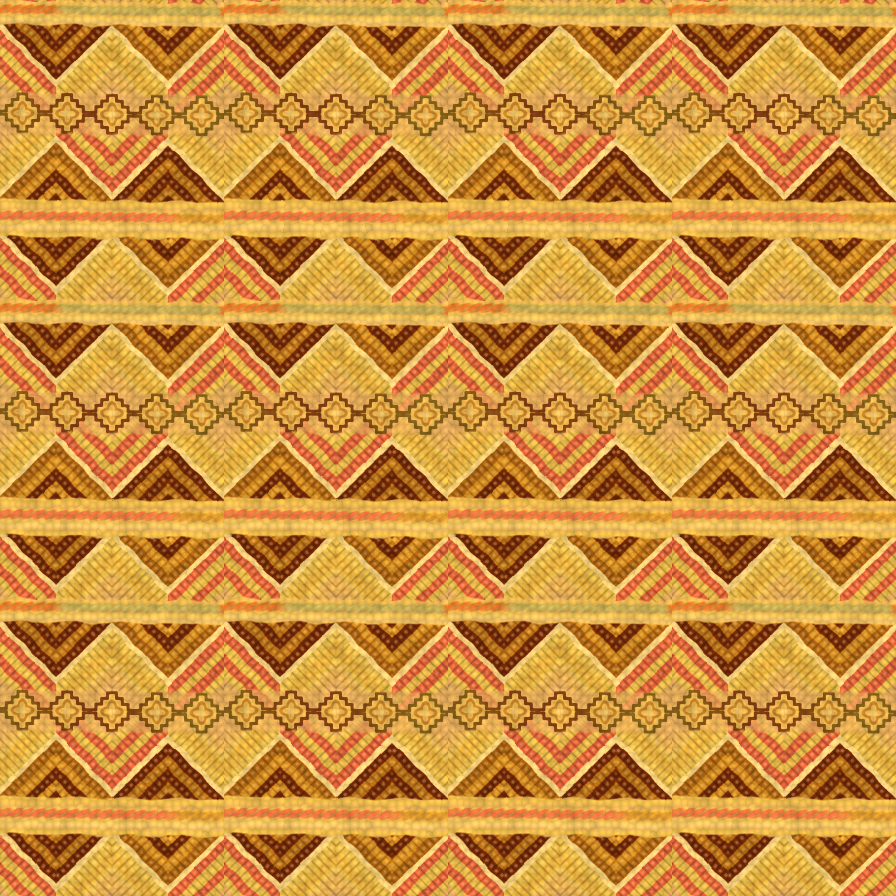
Write a three.js fragment shader that draws this pattern.

```glsl
// Embroidered textile: zigzag rows of nested chevrons, a lozenge chain and twisted cords.
// One tile of 192 x 256 threads repeats 4 times across and 3 times down; chevrons come
// from folded diagonal distances, the stitched surface from tile-wrapped cellular noise.
varying vec2 vUv;

const float PI = 3.14159265;
const vec2 TILE = vec2(192.0, 256.0);
const vec3 BROWN = vec3(0.45, 0.16, 0.03);
const vec3 OCHRE = vec3(0.68, 0.39, 0.07);
const vec3 GOLD = vec3(0.85, 0.56, 0.13);
const vec3 YELLOW = vec3(0.93, 0.74, 0.28);
const vec3 CREAM = vec3(0.97, 0.82, 0.48);
const vec3 PEACH = vec3(0.91, 0.68, 0.36);
const vec3 CORAL = vec3(0.89, 0.38, 0.22);

vec2 hash2(vec2 p) {
  return fract(sin(vec2(dot(p, vec2(127.1, 311.7)), dot(p, vec2(269.5, 183.3)))) * 4375.85);
}

// x: distance to the nearest stitch, y: random tone of that stitch
vec2 stitches(vec2 p) {
  vec2 g = p / 6.4;
  vec2 best = vec2(9.0, 0.0);
  for (int j = -1; j <= 1; j++) {
    for (int i = -1; i <= 1; i++) {
      vec2 cell = floor(g) + vec2(float(i), float(j));
      vec2 rnd = hash2(mod(cell, TILE / 6.4));
      float d = length(g - cell - 0.5 - 0.6 * (rnd - 0.5));
      if (d < best.x) best = vec2(d, rnd.x);
    }
  }
  return best;
}

// Alternating stripes a, b, a, b, ending in a core
vec3 stripes(float k, vec3 a, vec3 b, vec3 core) {
  vec3 c = mix(a, b, smoothstep(-0.3, 0.3, -sin(PI * k)));
  return mix(c, core, smoothstep(3.7, 3.9, k));
}

// One zigzag row; rise is the height above the tips of the dark triangles
vec3 zigzag(float x, float rise, float swap, float wobble) {
  float fold = abs(mod(x, 96.0) - 48.0);
  float depth = (rise - fold) * 0.707 + wobble;
  float along = (rise + fold) * 0.707;
  float k = max(abs(depth) - 2.2, 0.0) / 8.0;

  float ochreSide = abs(step(96.0, x) - swap);
  vec3 dark = stripes(k, mix(BROWN, OCHRE, ochreSide), mix(OCHRE, GOLD, 0.4 + 0.6 * ochreSide), BROWN);
  dark = mix(dark, BROWN, ochreSide * smoothstep(1.85, 2.1, k) * smoothstep(3.1, 2.9, k));

  float coralSide = abs(step(48.0, abs(x - 96.0)) - swap);
  vec3 plain = stripes(k, YELLOW, mix(YELLOW, GOLD, 0.35), PEACH);
  plain = mix(plain, PEACH, 0.6 * smoothstep(2.0, 3.0, k));
  vec3 light = mix(plain, stripes(k, CORAL, YELLOW, PEACH), coralSide);
  vec3 col = mix(light, dark, smoothstep(-0.8, 0.8, depth));

  // Knots along each stripe, with a pale eye and dark gaps
  vec2 knot = fract(vec2(along / 6.0, k)) - 0.5;
  col *= 1.0 - 0.2 * smoothstep(0.25, 0.5, abs(knot.x));
  col = mix(col, CREAM, 0.34 * smoothstep(2.3, 0.6, length(knot * vec2(6.0, 8.0))));
  return mix(CREAM, col, smoothstep(1.6, 3.0, abs(depth)));
}

// Chain of stepped diamonds, each holding a small blossom
vec3 lozenges(vec2 p, vec3 ground) {
  vec2 q = vec2(mod(p.x, 38.4) - 19.2, p.y);
  float diamond = abs(q.x) + abs(q.y) + 1.8 * sin(PI * (abs(q.x) - abs(q.y)) / 5.0);
  float outline = smoothstep(3.4, 1.6, abs(diamond - 17.6));
  float petals = length(q) - 7.0 - 1.8 * cos(4.0 * atan(q.y, q.x));
  float blossom = smoothstep(2.2, 0.7, abs(petals));
  vec3 thread = mix(BROWN, vec3(0.48, 0.36, 0.08), 0.55 + 0.4 * cos(2.0 * PI * (p.x - 175.0) / 192.0));
  vec3 col = mix(ground, mix(YELLOW, PEACH, 0.45), smoothstep(19.0, 16.0, diamond));
  col = mix(col, OCHRE, 0.65 * blossom);
  col = mix(col, CREAM, 0.6 * smoothstep(3.5, 1.5, length(q)));
  return mix(col, thread, 0.92 * outline);
}

// Pale band with a slanted twisted cord lying at height 0
vec3 cordBand(vec2 p, vec3 cord, float strength) {
  float twist = sin(2.0 * PI * (p.x + 1.4 * p.y) / 9.6);
  vec3 col = mix(YELLOW, PEACH, 0.35 + 0.3 * sin(p.y * 0.7));
  col = mix(col, CREAM, 0.5 * smoothstep(5.0, 0.0, abs(p.y - 9.0)));
  float body = smoothstep(4.6, 2.6, abs(p.y + 0.7 * twist));
  return mix(col, cord * (1.0 + 0.14 * twist), strength * body * (0.75 + 0.25 * twist));
}

void main() {
  vec2 p = fract(vec2(vUv.x * 4.0, (1.0 - vUv.y) * 3.0)) * TILE;
  float turn = 2.0 * PI * p.x / TILE.x;
  vec2 stitch = stitches(p);
  float wobble = 0.8 * (stitch.y - 0.5) + 0.5 * sin(5.0 * turn + p.y * PI / 16.0);

  // Each tile sags to the right, leaving a small step at its seam
  float y = mod(p.y - 3.0 * (p.x / TILE.x - 0.5) - 3.0, 256.0) + 3.0;
  float edge = y + 0.8 * sin(4.0 * turn) + wobble;

  // Cord that fades from orange to grey green
  float orange = smoothstep(56.0, 44.0, p.x) + smoothstep(186.0, 191.0, p.x);
  vec3 col = cordBand(vec2(p.x, y - 9.0), mix(vec3(0.66, 0.62, 0.32), vec3(0.86, 0.36, 0.10), orange), 0.8);

  // Upper chevrons, then the lower ones turned over with swapped colours
  col = mix(col, zigzag(p.x, 72.0 - y, 0.0, wobble), smoothstep(21.0, 23.0, edge));
  col = mix(col, zigzag(p.x, y - 120.0, 1.0, wobble), smoothstep(97.0, 99.0, edge));
  float chain = smoothstep(78.0, 82.0, edge) * smoothstep(118.0, 114.0, edge);
  col = mix(col, lozenges(vec2(p.x, y - 98.0), mix(col, PEACH, 0.7 * chain)), chain);

  // Coral cord and the short bottom chevrons
  vec3 coralCord = mix(CORAL, GOLD, smoothstep(140.0, 160.0, p.x));
  col = mix(col, cordBand(vec2(p.x, y - 186.0), coralCord, 0.95), smoothstep(171.0, 173.0, edge));
  col = mix(col, zigzag(p.x, 250.0 - y, 0.0, wobble), smoothstep(203.0, 205.0, edge));
  col = mix(col, mix(YELLOW, PEACH, 0.4), smoothstep(257.0, 259.0, edge));

  // Raised stitches and uneven dye
  col *= 1.09 - 0.24 * stitch.x + 0.1 * (stitch.y - 0.5);
  col *= 1.0 + 0.02 * sin(3.0 * turn + 2.0 * sin(p.y * PI / 64.0));
  gl_FragColor = vec4(col, 1.0);
}
```
